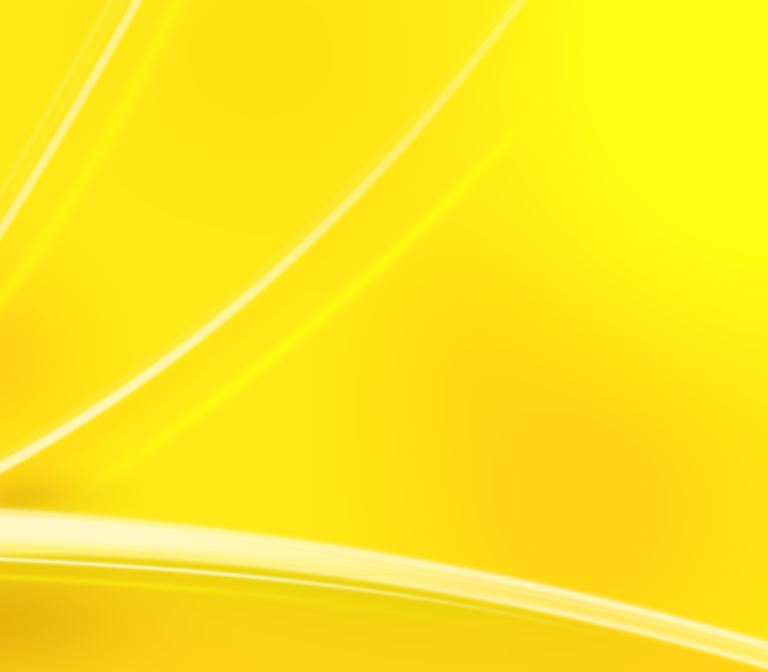
Reproduce this background procedurally as a WebGL 2 fragment shader.

```glsl
#version 300 es
precision highp float;
// Golden backdrop with pale arcs sweeping up and a bright ribbon of light below.

#define ARC_WIDTH 0.0085
#define ARC_STRENGTH 0.85
#define RIBBON_STRANDS 7
#define STRAND_STRENGTH 0.42
#define BASE_COLOR vec3(1.0, 0.915, 0.085)
#define LEMON vec3(1.0, 1.0, 0.07)
#define AMBER vec3(1.0, 0.815, 0.075)
#define GOLD vec3(0.87, 0.65, 0.04)
#define OLIVE vec3(0.89, 0.83, 0.02)
#define CREAM vec3(1.0, 0.975, 0.80)

uniform vec2 u_resolution;
out vec4 fragColor;

float hash(float n) {
    return fract(sin(n * 12.9898) * 43758.55);
}

// Height of a cubic curve with coefficients k at x.
float cubic(vec4 k, float x) {
    return k.x + x * (k.y + x * (k.z + x * k.w));
}

// Signed distance above a cubic curve, in canvas heights.
float curveDistance(vec2 p, vec4 k) {
    float slope = k.y + p.x * (2.0 * k.z + 3.0 * p.x * k.w);
    slope *= u_resolution.y / u_resolution.x;
    return (p.y - cubic(k, p.x)) / sqrt(1.0 + slope * slope);
}

float bell(float d, float width) {
    d /= width;
    return exp(-d * d);
}

float pool(vec2 p, vec2 center, vec2 radius) {
    vec2 q = (p - center) / radius;
    return exp(-dot(q, q));
}

// Flat-topped streak with soft edges.
float streak(float d, float halfWidth) {
    return 1.0 - smoothstep(halfWidth * 0.45, halfWidth * 1.4, abs(d));
}

vec3 background(vec2 p) {
    vec3 c = BASE_COLOR;
    c = mix(c, AMBER, 0.95 * pool(p, vec2(0.76, 0.25), vec2(0.22, 0.27)));
    c = mix(c, AMBER, 0.45 * pool(p, vec2(0.62, 0.46), vec2(0.13, 0.16)));
    c = mix(c, AMBER, 0.90 * pool(p, vec2(-0.02, 0.46), vec2(0.12, 0.13)));
    c = mix(c, AMBER, 0.22 * pool(p, vec2(0.34, 0.92), vec2(0.25, 0.25)));
    float sun = pool(p, vec2(1.0, 0.92), vec2(0.34, 0.42));
    return mix(c, LEMON, smoothstep(0.05, 0.75, sun));
}

vec3 drawArcs(vec3 c, vec2 p) {
    float arc = curveDistance(p, vec4(0.304, 0.63, 0.42, 0.24));
    float lower = curveDistance(p, vec4(0.20, 0.63, 0.33, 0.10));
    float side = curveDistance(p, vec4(0.655, 1.80, 0.70, 0.0));
    float sideLower = curveDistance(p, vec4(0.554, 1.40, 2.30, 0.0));
    float sideUpper = curveDistance(p, vec4(0.71, 1.95, 0.40, 0.0));

    // Shade beneath the large arc, then the yellow echoes.
    c = mix(c, GOLD, 0.60 * pool(p, vec2(0.0, 0.262), vec2(0.11, 0.035)));
    c = mix(c, AMBER, 0.45 * bell(arc + 0.025, 0.02) * exp(-3.5 * p.x));
    float echo = smoothstep(0.04, 0.3, p.x) * (1.0 - smoothstep(0.58, 0.76, p.x));
    c = mix(c, LEMON, 0.70 * echo * bell(lower, 0.011));
    c = mix(c, LEMON, 0.45 * bell(sideLower, 0.012));

    // Pale arcs, softening toward the top.
    float fade = mix(1.0, 0.45, smoothstep(0.1, 0.68, p.x));
    c = mix(c, CREAM, ARC_STRENGTH * fade * streak(arc, ARC_WIDTH * mix(1.0, 0.8, p.x)));
    c = mix(c, CREAM, 0.18 * fade * bell(arc - 0.014, 0.006));
    c = mix(c, CREAM, 0.62 * streak(side, ARC_WIDTH * 0.85));
    return mix(c, CREAM, 0.20 * bell(sideUpper, 0.005) + 0.12 * bell(sideUpper + 0.016, 0.005));
}

vec3 drawRibbon(vec3 c, vec2 p) {
    float top = cubic(vec4(0.244, -0.07, -0.13, 0.0), p.x);
    float bottom = cubic(vec4(0.174, 0.0, -0.17, 0.0), p.x);
    float across = (top - p.y) / (top - bottom);
    float depth = bottom - p.y;

    // Amber floor, gold corner and olive reflection under the ribbon.
    float under = smoothstep(-0.012, 0.012, depth);
    vec3 ground = mix(AMBER, GOLD, 0.9 * pool(p, vec2(-0.02, 0.08), vec2(0.18, 0.09)));
    c = mix(c, ground, under * 0.85);
    float reach = 0.025 + 0.05 * smoothstep(0.0, 0.5, p.x);
    float olive = exp(-max(depth, 0.0) / reach) * (1.0 - smoothstep(0.5, 1.0, p.x));
    c = mix(c, OLIVE, 0.85 * under * olive);

    // Glowing body, densest near the left.
    float body = smoothstep(-0.05, 0.25, across) * (1.0 - smoothstep(0.55, 1.1, across));
    c = mix(c, CREAM, body * mix(0.95, 0.28, smoothstep(0.1, 0.85, p.x)));

    // Fine strands spread between the two edges.
    for (int i = 0; i < RIBBON_STRANDS; i++) {
        float id = float(i);
        float place = (id + 0.6 * hash(id + 3.0)) / float(RIBBON_STRANDS);
        float line = bell(p.y - mix(top, bottom, place), 0.0022 + 0.002 * hash(id + 9.0));
        c = mix(c, CREAM, STRAND_STRENGTH * line * (0.4 + 0.6 * hash(id + 17.0)));
    }
    float edge = smoothstep(0.1, 0.8, p.x);
    c = mix(c, CREAM, mix(0.35, 0.85, edge) * bell(p.y - top + 0.004, 0.006));
    c = mix(c, CREAM, mix(0.25, 0.75, edge) * bell(p.y - bottom - 0.004, 0.005));

    // Two thin trailing lines below.
    float trail = curveDistance(p, vec4(0.168, -0.055, -0.05, -0.08));
    c = mix(c, CREAM, 0.85 * bell(trail, 0.0035) * (1.0 - smoothstep(0.25, 0.85, p.x)));
    return mix(c, LEMON, 0.40 * bell(trail + 0.026, 0.005) * (1.0 - smoothstep(0.1, 0.7, p.x)));
}

void main() {
    vec2 p = gl_FragCoord.xy / u_resolution;
    vec3 color = drawRibbon(drawArcs(background(p), p), p);
    fragColor = vec4(color, 1.0);
}
```
